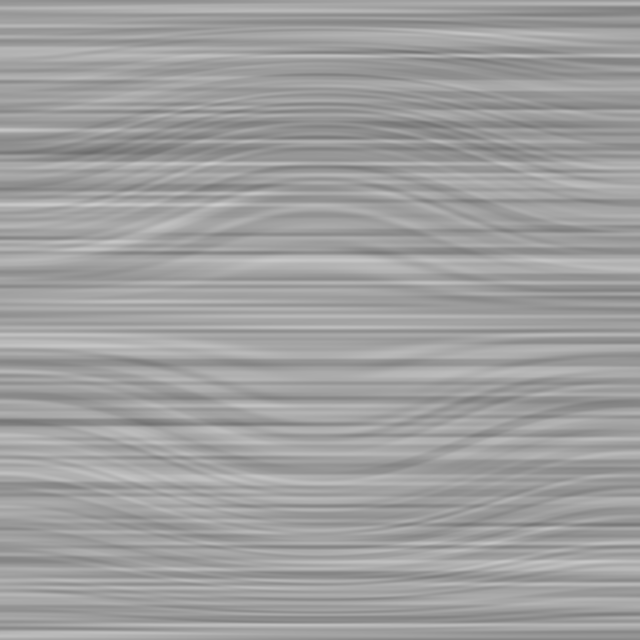
Write a WebGL 1 fragment shader that draws this texture.

```glsl
precision highp float;

uniform vec2 u_resolution;

const float TAU = 6.2831853;
const vec3 BASE_GRAY = vec3(0.626);

float hash(vec2 p) {
  return fract(sin(dot(p, vec2(127.1, 311.7))) * 43758.5453);
}

// Smooth noise along one row; each row is shifted so the cells never line up.
float rowNoise(float x, float row, float seed) {
  float shifted = x + 7.0 * hash(vec2(row, seed + 0.5));
  float cell = floor(shifted);
  float blend = smoothstep(0.0, 1.0, shifted - cell);
  float left = hash(vec2(cell + seed, row));
  float right = hash(vec2(cell + 1.0 + seed, row));
  return mix(left, right, blend) - 0.5;
}

// Long horizontal streaks: rows blended into each other vertically.
float streaks(vec2 p, vec2 frequency, float seed) {
  vec2 q = p * frequency;
  float row = floor(q.y);
  float blend = smoothstep(0.0, 1.0, q.y - row);
  return mix(rowNoise(q.x, row, seed), rowNoise(q.x, row + 1.0, seed), blend);
}

// Fine and broad streaks together.
float brushed(vec2 p, vec2 fineFrequency, float seed) {
  float fine = streaks(p, fineFrequency, seed);
  float broad = streaks(p, fineFrequency * vec2(0.8, 0.47), seed + 19.0);
  return 0.7 * fine + 0.28 * broad;
}

// Bulges the middle column away from the horizontal centre line.
vec2 bulge(vec2 p, float amount) {
  float bell = 0.5 + 0.5 * cos(TAU * p.x);
  return vec2(p.x, p.y - amount * bell * sin(TAU * p.y));
}

void main() {
  vec2 p = gl_FragCoord.xy / u_resolution - 0.5;

  // Straight grain crossed by a fainter, arched grain.
  float straight = brushed(p, vec2(1.8, 172.0), 3.0);
  float arched = brushed(bulge(p, 0.115), vec2(2.2, 150.0), 41.0);
  float shade = 0.31 * straight + 0.16 * arched;

  gl_FragColor = vec4(BASE_GRAY + shade, 1.0);
}
```
